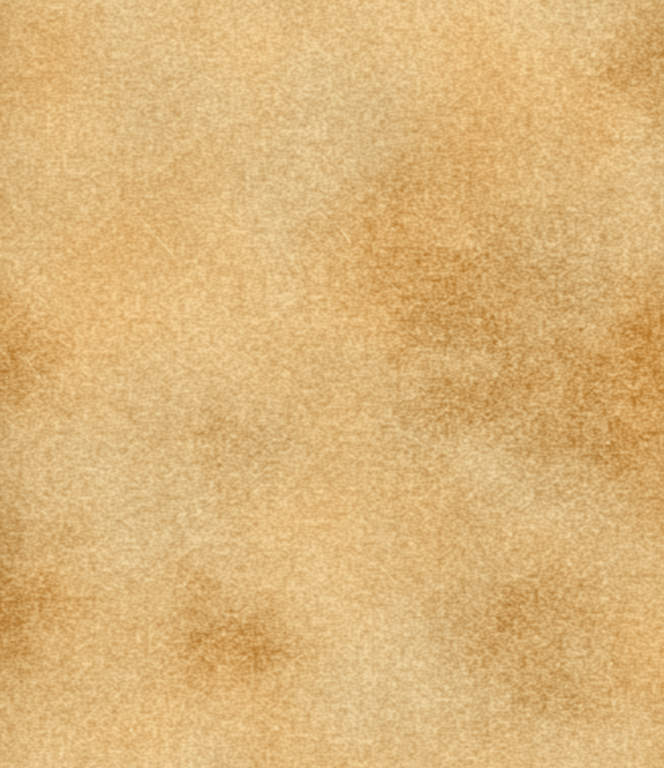
Reproduce this texture procedurally as a Shadertoy shader.

```glsl
// Aged parchment: warm tan paper with soft brown stains, fine fibrous grain,
// dark pores, pale flecks and faint scratches. Layers of gradient noise build
// one "darkness" value, which then runs along a pale-to-brown colour line.

const vec3 PALE_PAPER   = vec3(0.91, 0.78, 0.56);
const vec3 BROWN_STAIN  = vec3(0.76, 0.57, 0.31);
const vec3 ORANGE_SHIFT = vec3(0.015, -0.012, -0.035);
const vec3 SCRATCH_TINT = vec3(0.96, 0.87, 0.68);

// Large stains: centre x, centre y, radius, strength
const int STAIN_COUNT = 9;
const vec4 STAINS[STAIN_COUNT] = vec4[](
    vec4(0.59, 0.63, 0.15, 0.48), vec4(0.84, 0.49, 0.13, 0.62),
    vec4(0.61, 0.46, 0.10, 0.36), vec4(0.31, 0.17, 0.07, 0.52),
    vec4(0.69, 0.17, 0.12, 0.42), vec4(0.30, 0.43, 0.07, 0.30),
    vec4(0.00, 0.52, 0.07, 0.40), vec4(0.00, 0.24, 0.11, 0.45),
    vec4(0.84, 0.93, 0.09, 0.32));

float hash(vec2 p) {
    vec3 q = fract(p.xyx * 0.1031);
    q += dot(q, q.yzx + 33.33);
    return fract((q.x + q.y) * q.z);
}

// Dot product of a random unit gradient with the offset from its corner
float cornerSlope(vec2 cell, vec2 offset) {
    float angle = 6.2832 * hash(cell);
    return dot(vec2(cos(angle), sin(angle)), offset);
}

float gradientNoise(vec2 p) {
    vec2 i = floor(p), f = p - i;
    vec2 u = f * f * f * (f * (f * 6.0 - 15.0) + 10.0);
    vec2 e = vec2(1.0, 0.0);
    return mix(mix(cornerSlope(i, f), cornerSlope(i + e.xy, f - e.xy), u.x),
               mix(cornerSlope(i + e.yx, f - e.yx), cornerSlope(i + e.xx, f - e.xx), u.x), u.y);
}

float fbm(vec2 p, int octaves) {
    float sum = 0.0, amplitude = 0.5;
    for (int i = 0; i < octaves; i++) {
        sum += amplitude * gradientNoise(p);
        p = mat2(1.6, 1.2, -1.2, 1.6) * p + 17.3;
        amplitude *= 0.55;
    }
    return sum;
}

// Soft stains with ragged outlines
float stainDarkness(vec2 p) {
    vec2 warp = vec2(fbm(p * 7.0 + 3.7, 4), fbm(p * 7.0 + 41.2, 4));
    vec2 q = p + 0.16 * warp;
    float sum = 0.0;
    for (int i = 0; i < STAIN_COUNT; i++) {
        vec2 d = (q - STAINS[i].xy) / STAINS[i].z;
        sum += STAINS[i].w * exp(-dot(d, d));
    }
    return sum * (1.0 + 1.3 * fbm(p * 16.0 + 8.1, 4));
}

// Fine grain, slightly longer across than up
float paperGrain(vec2 p) {
    vec2 q = p * vec2(0.88, 1.1);
    return 0.35 * gradientNoise(q * 55.0 + 5.3)
         + 0.62 * gradientNoise(q * 118.0 + 71.9)
         + 0.75 * gradientNoise(q * 215.0 + 23.4);
}

// Tiny round pale flecks, at most one per cell
float flecks(vec2 p, float cells, float density, float pixel) {
    vec2 cell = floor(p * cells);
    vec2 centre = 0.25 + 0.5 * vec2(hash(cell + 7.1), hash(cell + 19.6));
    float radius = mix(0.0012, 0.0032, hash(cell + 51.3));
    float dist = length(p * cells - cell - centre) / cells;
    float present = step(hash(cell + 88.8), density);
    return present * (1.0 - smoothstep(radius - pixel, radius + pixel, dist));
}

float segmentDistance(vec2 p, vec2 a, vec2 b) {
    vec2 ab = b - a;
    return length(p - a - ab * clamp(dot(p - a, ab) / dot(ab, ab), 0.0, 1.0));
}

// Broken hairline scratches falling to the right
float scratches(vec2 p, float aspect, float width, float pixel) {
    float sum = 0.0;
    for (int i = 0; i < 14; i++) {
        vec2 seed = vec2(float(i) * 3.7, 9.2);
        vec2 start = vec2(hash(seed) * aspect * 0.6, 0.2 + 0.6 * hash(seed + 4.4));
        float angle = -0.85 + 0.5 * (hash(seed + 8.6) - 0.5);
        float reach = mix(0.03, 0.09, hash(seed + 13.1));
        float dist = segmentDistance(p, start, start + reach * vec2(cos(angle), sin(angle)));
        float line = 1.0 - smoothstep(0.0, width + pixel, dist);
        sum = max(sum, line * mix(0.2, 0.6, hash(seed + 27.5)));
    }
    return sum * smoothstep(-0.25, 0.25, gradientNoise(p * 60.0));
}

void mainImage(out vec4 fragColor, in vec2 fragCoord) {
    vec2 p = fragCoord / iResolution.y;
    float aspect = iResolution.x / iResolution.y;
    float pixel = 1.0 / iResolution.y;

    // Broad tone: mottling, stains and browned side edges
    float stain = stainDarkness(p);
    float mottle = 0.5 * fbm(p * 5.0 + 12.6, 5);
    float edge = 0.26 * exp(-p.x / 0.035) + 0.16 * exp(-(aspect - p.x) / 0.025);
    float darkness = 0.19 + stain + mottle + edge;

    // Grain and pores, stronger where the paper is stained
    float pores = smoothstep(0.22, 0.55, gradientNoise(p * 125.0 + 63.0));
    darkness += paperGrain(p) * (0.65 + 0.6 * stain) + pores * (0.1 + 0.5 * stain);
    darkness = clamp(darkness, -0.2, 1.35);

    // Colour, with patches leaning towards orange or grey
    float warmth = clamp(3.0 * fbm(p * 4.0 + 33.0, 3) + 0.6 * stain, -0.6, 1.0);
    vec3 color = mix(PALE_PAPER, BROWN_STAIN, darkness) + ORANGE_SHIFT * warmth;
    float wear = max(scratches(p, aspect, 0.0012, pixel), 0.6 * flecks(p, 32.0, 0.05, pixel));
    fragColor = vec4(mix(color, SCRATCH_TINT, wear), 1.0);
}
```
